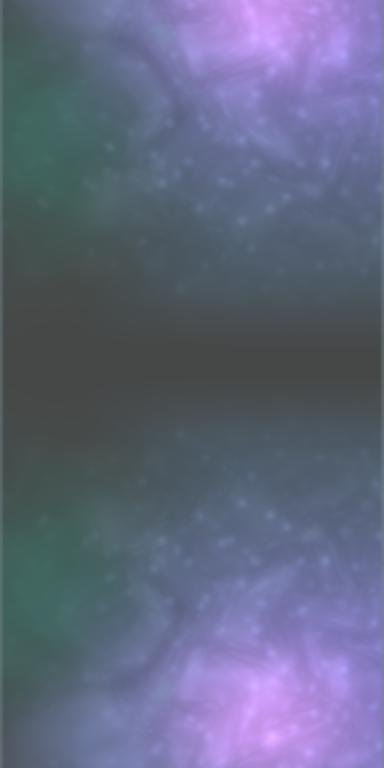
This background is drawn by a Shadertoy shader. Its source:

```glsl
// A dim nebula mirrored about a dark horizontal seam: green haze at the left,
// slate and violet cloud at the right, and an orchid glow at each far end.
// Soft ellipses give the colour; cellular puffs and a curved lane give texture.

#define SEAM_HEIGHT 1.057
#define GLOW_CENTER vec2(0.70, 0.945)
#define GLOW_SIZE vec2(0.23, 0.19)
#define HAZE_CENTER vec2(0.12, 0.61)
#define LANE_CENTER vec2(0.20, 0.62)
#define LANE_RADIUS 0.25
#define CLOUD_GAIN 0.17
#define SPARK_GAIN 0.10

const vec3 CHARCOAL = vec3(0.275, 0.280, 0.278);
const vec3 SLATE    = vec3(0.300, 0.360, 0.405);
const vec3 GREEN    = vec3(0.245, 0.395, 0.365);
const vec3 BLUE     = vec3(0.415, 0.470, 0.610);
const vec3 VIOLET   = vec3(0.500, 0.470, 0.755);
const vec3 ORCHID   = vec3(0.790, 0.590, 0.940);
const vec3 MIST     = vec3(0.520, 0.680, 0.780);

vec3 hash3(vec2 cell) {
    vec3 q = fract(cell.xyx * vec3(0.1031, 0.1030, 0.0973));
    q += dot(q, q.yzx + 33.33);
    return fract((q.xxy + q.yzz) * q.zyx);
}

// Round soft spots, one per cell, with random place and strength
float puffs(vec2 p, float sharpness) {
    vec2 cell = floor(p);
    float sum = 0.0;
    for (int j = -1; j <= 1; j++) {
        for (int i = -1; i <= 1; i++) {
            vec2 id = cell + vec2(i, j);
            vec3 h = hash3(id);
            vec2 offset = p - id - h.xy;
            sum += h.z * h.z * exp(-sharpness * dot(offset, offset));
        }
    }
    return sum;
}

// Layered puffs, roughly centred on zero
float cloud(vec2 p) {
    float sum = 0.0;
    float weight = 0.5;
    for (int k = 0; k < 4; k++) {
        sum += weight * (puffs(p, 4.5) - 0.23);
        p = mat2(0.8, 0.6, -0.6, 0.8) * p * 1.9 + 7.3;
        weight *= 0.6;
    }
    return sum;
}

float softEllipse(vec2 p, vec2 center, vec2 size) {
    vec2 q = (p - center) / size;
    return exp(-dot(q, q));
}

void mainImage(out vec4 fragColor, in vec2 fragCoord) {
    // Fold the tall canvas: x across, y is distance from the seam
    vec2 uv = fragCoord / iResolution.xy;
    vec2 p = vec2(uv.x, abs(uv.y * 2.0 - SEAM_HEIGHT));
    vec2 warp = 0.025 * vec2(sin(p.y * 19.0 + 2.0 * sin(p.x * 11.0)),
                             sin(p.x * 17.0 + 2.0 * sin(p.y * 13.0)));
    vec2 q = p + warp;

    // Broad colour fields
    float away = smoothstep(0.0, 0.28, p.y);
    vec3 color = mix(CHARCOAL, SLATE, away * smoothstep(0.15, 0.65, q.x));
    color = mix(color, GREEN, softEllipse(q, HAZE_CENTER, vec2(0.34, 0.29)));
    float farEnd = smoothstep(0.65, 1.0, p.y);
    float blueAmount = smoothstep(0.15, 0.8, p.y)
                     * smoothstep(0.12, 0.62, q.x + 0.26 * farEnd);
    color = mix(color, BLUE, blueAmount);
    color = mix(color, VIOLET, softEllipse(p, vec2(0.88, 0.88), vec2(0.46, 0.34)));
    color = mix(color, ORCHID, softEllipse(p, GLOW_CENTER, GLOW_SIZE));

    // Cloud texture, fading toward the seam and the left edge
    float density = smoothstep(0.03, 0.5, p.y) * mix(0.3, 1.0, smoothstep(0.1, 0.5, p.x));
    color *= 1.0 + CLOUD_GAIN * 2.0 * density * cloud(q * 8.0);

    // Dark curved lane with a pale misty rim
    vec2 arm = q - LANE_CENTER;
    float ring = length(arm) - LANE_RADIUS;
    float quadrant = smoothstep(-0.08, 0.10, arm.x) * smoothstep(-0.10, 0.08, arm.y);
    float lane = exp(-pow(ring / 0.025, 2.0)) * quadrant;
    float rim = exp(-pow((ring - 0.055) / 0.045, 2.0)) * quadrant;
    color *= 1.0 - 0.10 * lane;
    color = mix(color, MIST, 0.30 * rim * puffs(q * 13.0, 5.0));

    // Small blurred sparks
    float sparks = puffs(p * 17.0 + 4.0, 22.0);
    color += SPARK_GAIN * density * sparks * vec3(0.6, 0.75, 1.0);

    // Seam shadow and the thin pale side borders
    color = mix(color, CHARCOAL, 0.5 * exp(-pow(p.y / 0.045, 2.0)));
    float sideGap = min(uv.x, 1.0 - uv.x);
    color = mix(color, vec3(0.46, 0.52, 0.54), 0.45 * (1.0 - smoothstep(0.002, 0.012, sideGap)));

    fragColor = vec4(clamp(color, 0.0, 1.0), 1.0);
}
```
